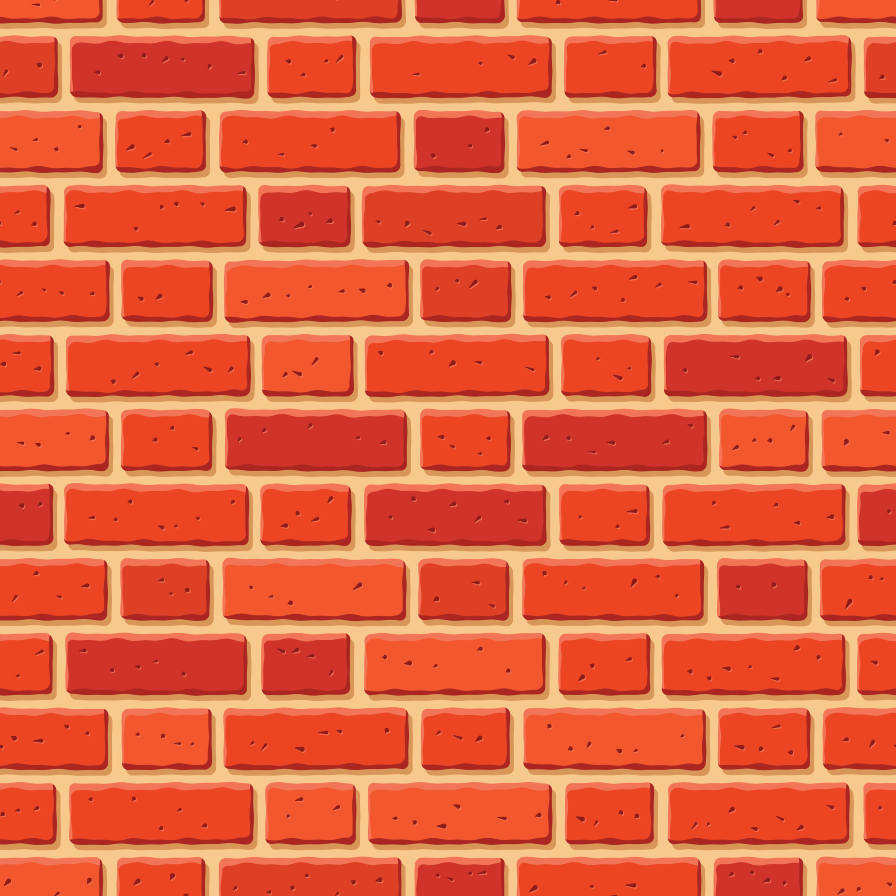
Give the GLSL for this texture, as a Shadertoy shader.

```glsl
// Cartoon brick wall: 12 rows, each holding three long and three short bricks.
// Each brick is a wobbly rounded box; shifted copies of it give the cast shadow,
// the lit top and the dark underside. Hashed tapered pits wear the faces.

const float ROWS = 12.0;         // one unit is one row height
const float PAIR = 4.0;          // width of a long brick plus a short one
const float LONG_SLOT = 2.62;    // share of the pair taken by the long brick
const float JOINT = 0.07;        // half the width of an upright joint
const float HALF_HEIGHT = 0.41;
const float CORNER = 0.09;

const vec3 MORTAR = vec3(0.97, 0.79, 0.55);
const vec3 MORTAR_SHADOW = vec3(0.85, 0.59, 0.35);
const vec3 BRICK = vec3(0.92, 0.27, 0.14);
const vec3 BRICK_DEEP = vec3(0.87, 0.25, 0.15);
const vec3 BRICK_DARK = vec3(0.81, 0.20, 0.16);
const vec3 BRICK_ORANGE = vec3(0.95, 0.34, 0.18);
const vec3 LIT_EDGE = vec3(0.95, 0.46, 0.34);
const vec3 DARK_EDGE = vec3(0.67, 0.15, 0.13);
const vec3 PIT = vec3(0.56, 0.11, 0.10);

float hash(float id, float salt) {
    return fract(sin(dot(vec2(id, salt), vec2(127.1, 311.7))) * 43758.5453);
}

float wave(float x, float phase) {
    return 0.6 * sin(9.0 * x + phase) + 0.4 * sin(17.0 * x + 2.3 * phase);
}

float cover(float dist, float pixel) {
    return 1.0 - smoothstep(-0.6 * pixel, 0.6 * pixel, dist);
}

float roundBox(vec2 p, vec2 halfSize, float radius) {
    vec2 d = abs(p) - halfSize + radius;
    return length(max(d, 0.0)) + min(max(d.x, d.y), 0.0) - radius;
}

// Rounded box whose sides ripple by the given amount
float wobblyBox(vec2 p, vec2 halfSize, float ripple, float phase) {
    vec2 shift = vec2(0.5 * wave(p.y, phase + 2.0), wave(p.x, phase));
    return roundBox(p + ripple * shift, halfSize, CORNER);
}

// Teardrop: a capsule that narrows towards one end
float pitShape(vec2 p, float halfLength, float width, float angle) {
    float c = cos(angle), s = sin(angle);
    vec2 q = vec2(c * p.x + s * p.y, c * p.y - s * p.x);
    float along = clamp(q.x, -halfLength, halfLength);
    float taper = mix(0.25, 1.0, 0.5 + 0.5 * along / halfLength);
    return length(q - vec2(along, 0.0)) - width * taper;
}

vec3 brickTint(float pick) {
    if (pick < 0.13) return BRICK_DARK;
    if (pick < 0.22) return BRICK_DEEP;
    return pick > 0.86 ? BRICK_ORANGE : BRICK;
}

vec3 addPits(vec3 color, vec2 p, vec2 halfSize, float id, float pixel) {
    int count = halfSize.x > 1.0 ? 7 : 4;
    for (int i = 0; i < count; i++) {
        float salt = 10.0 + 7.0 * float(i);
        if (hash(id, salt) < 0.15) continue;
        float column = (float(i) + 0.2 + 0.6 * hash(id, salt + 1.0)) / float(count);
        vec2 center = vec2((2.0 * column - 1.0) * (halfSize.x - 0.12),
                           0.42 * (hash(id, salt + 2.0) - 0.5));
        float size = hash(id, salt + 3.0);
        float halfLength = mix(0.012, 0.055, size * size);
        float width = mix(0.018, 0.034, hash(id, salt + 4.0));
        float angle = 1.6 * hash(id, salt + 5.0) - 0.5;
        vec2 q = p - center;
        float rim = pitShape(q - vec2(0.014, -0.016), halfLength, width, angle);
        float hole = pitShape(q, halfLength, width, angle);
        color = mix(color, LIT_EDGE, 0.8 * cover(rim, pixel));
        color = mix(color, PIT, cover(hole, pixel));
    }
    return color;
}

void mainImage(out vec4 fragColor, in vec2 fragCoord) {
    vec2 p = ROWS * fragCoord / iResolution.xy;
    float pixel = ROWS / min(iResolution.x, iResolution.y);

    // Row, with alternate rows shifted by about half a pair
    float level = p.y + 0.406;
    float row = mod(floor(level), ROWS);
    float start = mod(row, 2.0) < 0.5 ? 2.9 : 0.82;
    start += 0.12 * (hash(row, 3.0) - 0.5);

    // Brick within the row
    float x = mod(p.x - start, ROWS);
    float pairIndex = floor(x / PAIR);
    x -= PAIR * pairIndex;
    bool isShort = x > LONG_SLOT;
    float slot = isShort ? PAIR - LONG_SLOT : LONG_SLOT;
    float center = isShort ? LONG_SLOT + 0.5 * slot : 0.5 * slot;
    float id = 1.0 + row * 6.0 + pairIndex * 2.0 + (isShort ? 1.0 : 0.0);

    vec2 halfSize = vec2(0.5 * slot - JOINT - 0.03 * hash(id, 1.0), HALF_HEIGHT);
    vec2 q = vec2(x - center, fract(level) - 0.51);
    q.y += 0.012 * q.x * (hash(id, 2.0) - 0.5);
    float phase = 6.2832 * hash(id, 4.0);

    // Mortar and cast shadow
    float shadow = wobblyBox(q - vec2(0.055, -0.075), halfSize, 0.008, phase);
    vec3 color = mix(MORTAR, MORTAR_SHADOW, cover(shadow, pixel));

    // Face with pits, then lit top and left, dark bottom and right
    vec3 face = addPits(brickTint(hash(id, 5.0)), q, halfSize, id, pixel);
    float lit = wobblyBox(q - vec2(0.03, -0.085), halfSize, 0.024, phase + 1.0);
    float dark = wobblyBox(q - vec2(-0.045, 0.065), halfSize, 0.02, phase + 4.0);
    face = mix(LIT_EDGE, face, cover(lit, pixel));
    face = mix(DARK_EDGE, face, cover(dark, pixel));

    float body = wobblyBox(q, halfSize, 0.012, phase);
    fragColor = vec4(mix(color, face, cover(body, pixel)), 1.0);
}
```
